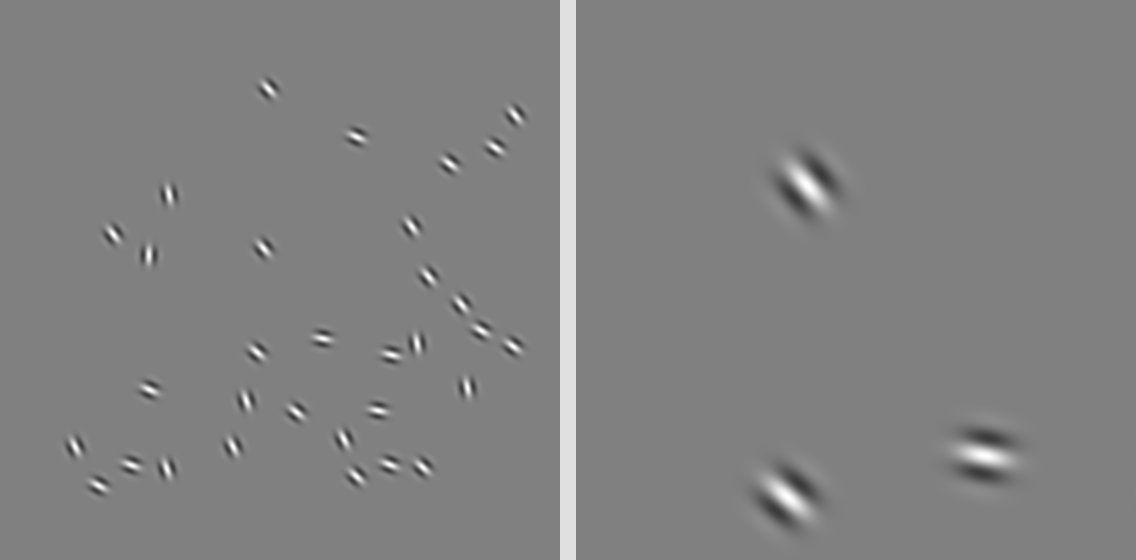
Left: the whole. Right: its middle third, enlarged.
Give the GLSL for this pattern, as a Shadertoy shader.

```glsl
// Small striped wave packets (Gabor grains) scattered over a flat mid-grey field.

const float BACKGROUND  = 0.502;            // grey level of the field
const float AMPLITUDE   = 0.5;              // contrast at a grain's centre
const float SIGMA       = 0.0104;           // envelope width, canvas units
const float WAVELENGTH  = 0.0243;           // stripe period, canvas units
const float MEAN_TILT   = 0.82;             // downward stripe tilt, radians
const float TILT_SPREAD = 0.87;             // largest deviation from the mean
const float MIN_SPACING = 0.046;            // least distance between grains
const vec2  FIELD_MIN   = vec2(0.12, 0.08); // region holding the grain centres
const vec2  FIELD_MAX   = vec2(0.93, 0.85);
const int   GRAIN_COUNT = 32;
const int   MAX_TRIES   = 72;
const uint  SEED        = 7u;
const float TAU         = 6.2831853;

// Integer hash mapped to 0..1
float hash(uint n) {
    n = (n ^ 61u) ^ (n >> 16);
    n *= 9u;
    n ^= n >> 4;
    n *= 0x27d4eb2du;
    n ^= n >> 15;
    return float(n & 0xffffu) / 65536.0;
}

// Cosine stripes under a round Gaussian envelope
float gabor(vec2 p, float tilt) {
    float across = dot(p, vec2(sin(tilt), cos(tilt)));
    float envelope = exp(-0.5 * dot(p, p) / (SIGMA * SIGMA));
    return envelope * cos(TAU * across / WAVELENGTH);
}

void mainImage(out vec4 fragColor, in vec2 fragCoord) {
    float side = min(iResolution.x, iResolution.y);
    vec2 uv = (fragCoord - 0.5 * iResolution.xy) / side + 0.5;

    vec2 centres[GRAIN_COUNT];
    int placed = 0;
    float signal = 0.0;

    // Dart throwing: keep a random centre only if it is clear of the others
    for (int i = 0; i < MAX_TRIES && placed < GRAIN_COUNT; i++) {
        uint id = 4u * (uint(i) + SEED * 101u);
        vec2 centre = mix(FIELD_MIN, FIELD_MAX, vec2(hash(id), hash(id + 1u)));

        bool isFree = true;
        for (int j = 0; j < placed; j++) {
            if (distance(centre, centres[j]) < MIN_SPACING) {
                isFree = false;
                break;
            }
        }
        if (!isFree) continue;

        centres[placed] = centre;
        placed++;

        // Two hashes summed favour tilts near the mean
        float deviation = hash(id + 2u) + hash(id + 3u) - 1.0;
        signal += gabor(uv - centre, MEAN_TILT + TILT_SPREAD * deviation);
    }

    float grey = clamp(BACKGROUND + AMPLITUDE * signal, 0.0, 1.0);
    fragColor = vec4(vec3(grey), 1.0);
}
```
